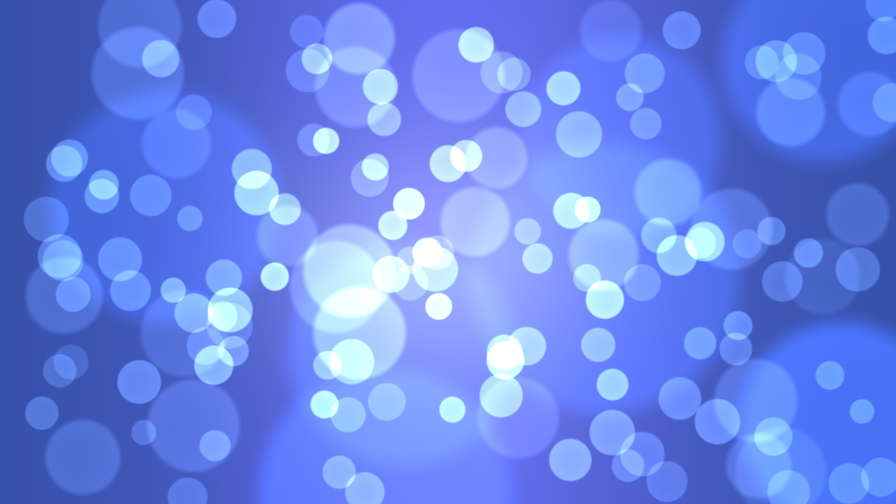
Give the GLSL for this background, as a Shadertoy shader.

```glsl
// Glowing bokeh: translucent discs of light over a soft blue-violet gradient.
// Three layers (huge and hazy, medium, small and crisp) are scattered with a
// jittered low-discrepancy sequence and added up, brightest near the centre.

vec4 hash41(float n) {
    vec4 q = fract(vec4(n) * vec4(0.1031, 0.1030, 0.0973, 0.1099));
    q += dot(q, q.wzxy + 33.33);
    return fract((q.xxyz + q.yzzw) * q.zywx);
}

// Sum of disc brightness; lengths are in canvas heights, p is centred.
float bokehLayer(vec2 p, float aspect, int count, vec2 start, float jitter,
                 vec2 radii, float blur, float gather) {
    float light = 0.0;
    float soft = max(blur, 0.8 / iResolution.y);
    for (int i = 0; i < count; i++) {
        vec4 rnd = hash41(float(i) + 61.0 * start.x + 7.0);
        vec2 cell = fract(start + float(i) * vec2(0.7549, 0.5698) + jitter * rnd.xy);

        // Pull the discs towards the middle, most of all vertically
        vec2 centre = 2.0 * cell - 1.0;
        centre *= mix(vec2(1.0), abs(centre), gather * vec2(0.22, 0.55));
        centre *= 0.5 * vec2(aspect, 1.0);

        float radius = mix(radii.x, radii.y, fract(rnd.z * 7.3 + rnd.w));
        float dist = length(p - centre);
        float disc = 1.0 - smoothstep(radius - soft, radius + soft, dist);
        float rim = mix(0.9, 1.0, smoothstep(0.3, 1.0, dist / radius));

        // Central discs burn towards white
        float glow = exp(-4.5 * dot(centre, centre));
        float strength = mix(0.5, 1.15, rnd.z) + 3.6 * gather * glow * rnd.w * rnd.w;
        light += disc * rim * strength;
    }
    return light;
}

void mainImage(out vec4 fragColor, in vec2 fragCoord) {
    float aspect = iResolution.x / iResolution.y;
    vec2 p = (fragCoord - 0.5 * iResolution.xy) / iResolution.y;

    // Backdrop: dark blue sides, violet-blue middle, pale central haze
    float middle = exp(-4.0 * p.x * p.x);
    vec3 color = mix(vec3(0.21, 0.315, 0.66), vec3(0.38, 0.42, 0.93), middle);
    vec2 haze = p * vec2(1.0, 1.25);
    color += vec3(0.20, 0.19, 0.07) * exp(-9.0 * dot(haze, haze));

    // Discs from far and hazy to near and crisp
    color += vec3(0.06, 0.12, 0.28)
           * bokehLayer(p, aspect, 7, vec2(0.92, 0.88), 0.0, vec2(0.17, 0.29), 0.03, 0.0);
    color += vec3(0.10, 0.13, 0.17)
           * bokehLayer(p, aspect, 28, vec2(0.31, 0.17), 0.3, vec2(0.06, 0.092), 0.007, 0.4);
    color += vec3(0.13, 0.18, 0.22)
           * bokehLayer(p, aspect, 118, vec2(0.57, 0.43), 0.35, vec2(0.024, 0.046), 0.0025, 1.0);

    fragColor = vec4(min(color, vec3(1.0)), 1.0);
}
```
